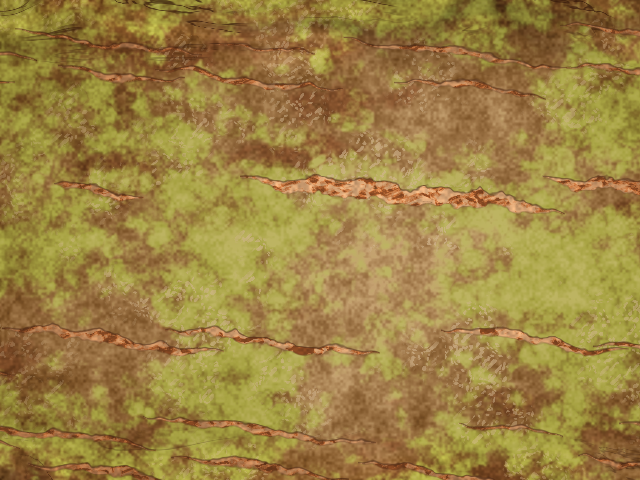
Give the GLSL for this texture, as a Shadertoy shader.

```glsl
// Weathered bark under a soft light: mottled brown skin, yellow-green moss,
// and torn orange fissures running across. Patches are layered noise, moss dabs
// and flecks are cellular noise, fissures are tapered lenses on wavy paths.

const vec3 DARK_BARK  = vec3(0.32, 0.19, 0.07);
const vec3 BROWN_BARK = vec3(0.48, 0.32, 0.15);
const vec3 TAN_BARK   = vec3(0.62, 0.46, 0.28);
const vec3 PALE_BARK  = vec3(0.77, 0.63, 0.44);
const vec3 RED_BARK   = vec3(0.43, 0.22, 0.10);
const vec3 DEEP_MOSS  = vec3(0.37, 0.30, 0.09);
const vec3 OLIVE_MOSS = vec3(0.53, 0.48, 0.18);
const vec3 LIME_MOSS  = vec3(0.66, 0.65, 0.26);
const vec3 PALE_MOSS  = vec3(0.74, 0.71, 0.38);
const vec3 TORN_WOOD  = vec3(0.74, 0.42, 0.21);
const vec3 PINK_WOOD  = vec3(0.85, 0.66, 0.48);
const vec3 FLECK      = vec3(0.82, 0.71, 0.56);
const vec3 SHADOW     = vec3(0.20, 0.09, 0.04);

const int   ROWS = 6;
const float ROW_Y[ROWS] = float[ROWS](0.03, 0.10, 0.27, 0.59, 0.83, 0.90);
const float ROW_WIDTH[ROWS] = float[ROWS](0.011, 0.008, 0.012, 0.019, 0.009, 0.007);
const float FISSURE_SPACING = 0.40;
const float FISSURE_SLOPE = 0.13;
const float DAB_SCALE = 34.0;
const float FLECK_SCALE = 95.0;
const float GRAIN_SCALE = 170.0;

float hash(vec2 p) {
    vec3 q = fract(vec3(p.xyx) * 0.1031);
    q += dot(q, q.yzx + 33.33);
    return fract((q.x + q.y) * q.z);
}

float noise(vec2 p) {
    vec2 i = floor(p), f = fract(p);
    f = f * f * (3.0 - 2.0 * f);
    return mix(mix(hash(i), hash(i + vec2(1, 0)), f.x),
               mix(hash(i + vec2(0, 1)), hash(i + vec2(1, 1)), f.x), f.y);
}

float fbm(vec2 p) {
    float sum = 0.0, amp = 0.5;
    for (int i = 0; i < 5; i++) {
        sum += amp * noise(p);
        p = mat2(0.8, 0.6, -0.6, 0.8) * p * 2.03 + 7.1;
        amp *= 0.5;
    }
    return sum;
}

// Strongest soft round spot of random size around p
float spots(vec2 p, float radius) {
    vec2 cell = floor(p);
    float best = 0.0;
    for (int y = -1; y <= 1; y++)
    for (int x = -1; x <= 1; x++) {
        vec2 c = cell + vec2(x, y);
        float d = length(c + vec2(hash(c), hash(c + 51.7)) - p);
        float size = hash(c + 13.3);
        best = max(best, size * (1.0 - smoothstep(0.3, 1.0, d / (radius * (0.4 + 0.6 * size)))));
    }
    return best;
}

// x: signed distance to the nearest fissure, y: height above its middle line
vec2 fissures(vec2 p) {
    vec2 best = vec2(9.0, 0.0);
    float ragged = 0.30 + 0.6 * noise(p * vec2(38.0, 20.0)) + 0.45 * noise(p * 110.0);
    for (int r = 0; r < ROWS; r++)
    for (int k = -1; k <= 1; k++) {
        vec2 id = vec2(floor(p.x / FISSURE_SPACING) + float(k), float(r) * 7.0 + 3.0);
        float size = hash(id + 4.1);
        float along = p.x - (id.x + 0.2 + 0.6 * hash(id)) * FISSURE_SPACING;
        float t = along / (FISSURE_SPACING * (0.22 + 0.42 * size));
        float wave = 0.006 * sin(p.x * 21.0 + id.y) + 0.003 * sin(p.x * 53.0 + id.y * 2.0)
                   + 0.010 * (noise(p * 45.0) - 0.5);
        float mid = ROW_Y[r] + 0.045 * (hash(id + 8.6) - 0.5) - FISSURE_SLOPE * along + wave;
        float width = ROW_WIDTH[r] * (0.5 + 0.6 * size) * (1.0 - t * t) * ragged;
        float d = abs(p.y - mid) - width;
        if (t * t < 1.0 && d < best.x) best = vec2(d, p.y - mid);
    }
    return best;
}

// Four-step colour ramp
vec3 ramp(vec3 a, vec3 b, vec3 c, vec3 d, float t) {
    t = clamp(t, 0.0, 1.0) * 3.0;
    vec3 low = mix(a, b, clamp(t, 0.0, 1.0));
    return mix(mix(low, c, clamp(t - 1.0, 0.0, 1.0)), d, clamp(t - 2.0, 0.0, 1.0));
}

void mainImage(out vec4 fragColor, in vec2 fragCoord) {
    vec2 p = fragCoord / iResolution.y;
    float aa = 1.2 / iResolution.y;

    // Light pool and multi-scale tone
    vec2 fromLight = (p - vec2(0.80, 0.47)) / vec2(0.90, 0.56);
    float light = exp(-dot(fromLight, fromLight));
    float patches = fbm(p * vec2(4.0, 6.5) + 3.0);
    float mottle = fbm(p * 24.0);
    float grain = noise(p * GRAIN_SCALE) + 0.6 * noise(p * GRAIN_SCALE * 0.5) - 0.8;
    float tone = 0.10 + 0.71 * light + 0.7 * (mottle - 0.48) + 0.30 * grain;

    // Bark with reddish worn areas
    vec3 bark = ramp(DARK_BARK, BROWN_BARK, TAN_BARK, PALE_BARK, tone + 0.06);
    float worn = fbm(p * vec2(4.5, 9.0) + 31.0) + 0.45 * (mottle - 0.5) - 0.18 * light;
    vec3 red = RED_BARK * (0.75 + 0.4 * light + 0.5 * (mottle - 0.5) + 0.3 * grain);
    bark = mix(bark, red, 0.65 * smoothstep(0.40, 0.60, worn));

    // Moss gathers in the middle and along the top, broken into soft dabs
    vec2 warp = 0.025 * vec2(noise(p * 40.0), noise(p * 40.0 + 9.0));
    float dab = spots((p + warp) * DAB_SCALE, 0.85);
    float band = exp(-pow((p.y - 0.48) / 0.30, 2.0)) * smoothstep(-0.1, 0.5, p.x);
    float growth = patches + 0.13 * band + 0.14 * smoothstep(0.90, 0.97, p.y)
                 + 0.17 * (dab - 0.35) + 0.55 * (mottle - 0.48) + 0.07 * grain;
    float moss = smoothstep(0.42, 0.72, growth);
    vec3 mossColor = ramp(DEEP_MOSS, OLIVE_MOSS, LIME_MOSS, PALE_MOSS, tone + 0.02 + 0.12 * dab);
    vec3 color = mix(bark, mossColor, 0.95 * moss);

    // Pale flecks clustered on the skin
    float fleck = spots(p * FLECK_SCALE + 5.0 * mottle, 0.7);
    float cluster = smoothstep(0.50, 0.62, fbm(p * 8.0 + 17.0)) * light;
    color = mix(color, FLECK, 0.7 * smoothstep(0.3, 0.6, fleck) * cluster);

    // Overlapping plates toward the top and bottom edges
    float edge = smoothstep(0.82, 0.97, p.y) + 0.7 * (1.0 - smoothstep(0.0, 0.14, p.y));
    float plate = fbm(p * vec2(3.0, 17.0) + 2.0 * noise(p * 6.0));
    float seam = 1.0 - smoothstep(0.0, 0.022, abs(plate - 0.47));
    color *= 1.0 + edge * 0.9 * (plate - 0.47);
    color = mix(color, SHADOW, 0.7 * seam * edge * smoothstep(0.35, 0.6, noise(p * 9.0)));

    // Fissures: shaded rim, then fibrous torn wood
    vec2 fissure = fissures(p);
    float rim = 1.0 - smoothstep(0.0, 0.0035, abs(fissure.x));
    float fibre = fbm(p * vec2(55.0, 130.0) + 5.0 * mottle);
    vec3 wood = mix(TORN_WOOD, PINK_WOOD, smoothstep(0.36, 0.58, fibre) * (0.2 + 0.8 * light));
    wood = mix(wood, RED_BARK, 0.7 * (1.0 - smoothstep(0.30, 0.42, fibre)));
    wood *= 0.74 + 0.30 * light + 0.25 * grain;
    color = mix(color, wood, 1.0 - smoothstep(-aa, aa, fissure.x));
    color = mix(color, SHADOW, rim * (fissure.y > 0.0 ? 0.45 : 0.18));

    fragColor = vec4(clamp(color, 0.0, 1.0), 1.0);
}
```
